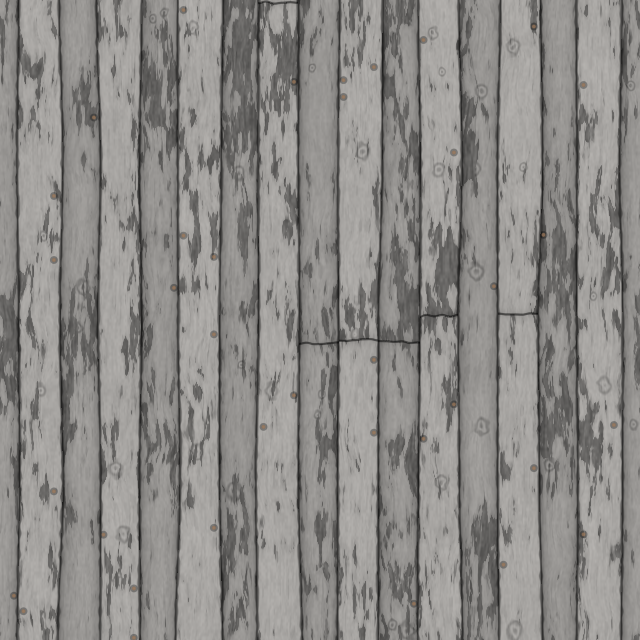
Reproduce this texture procedurally as a WebGL 2 fragment shader.

```glsl
#version 300 es
precision highp float;

uniform vec2 u_resolution;
out vec4 fragColor;

float hash(vec2 p) {
    vec3 q = fract(p.xyx * vec3(0.1031, 0.1030, 0.0973));
    q += dot(q, q.yzx + 33.33);
    return fract((q.x + q.y) * q.z);
}

float noise(vec2 p) {
    vec2 c = floor(p), f = fract(p);
    f = f * f * (3.0 - 2.0 * f);
    return mix(mix(hash(c), hash(c + vec2(1, 0)), f.x),
               mix(hash(c + vec2(0, 1)), hash(c + vec2(1, 1)), f.x), f.y);
}

float fbm(vec2 p) {
    float sum = 0.0, gain = 0.533;
    for (int i = 0; i < 4; i++) {
        sum += gain * noise(p);
        p = p * 2.03 + 17.3;
        gain *= 0.5;
    }
    return sum;
}

// Wavering seam on the left of a board; raised (even) boards are wider
float seamX(float board, float y) {
    float id = mod(board, 16.0);
    float waver = noise(vec2(y * 4.0, id * 7.0 + 3.0)) - 0.5;
    return board + 0.05 * mod(id, 2.0) + 0.13 * waver;
}

// Height of the butt joint; most boards run the full height
float jointY(float id) {
    if (id == 6.0) return 0.996;
    bool jointed = id > 6.5 && id < 12.5 && id != 11.0;
    return jointed ? 0.485 + 0.05 * (hash(vec2(id, 5.0)) - 0.5) : -1.0;
}

void main() {
    vec2 p = gl_FragCoord.xy / u_resolution;

    // Sixteen boards across, alternately raised and recessed
    float x = p.x * 16.0 - 0.458;
    float board = floor(x);
    if (x < seamX(board, p.y)) board -= 1.0;
    else if (x > seamX(board + 1.0, p.y)) board += 1.0;
    float id = mod(board, 16.0);
    float recessed = mod(id, 2.0);
    float left = x - seamX(board, p.y);
    float right = seamX(board + 1.0, p.y) - x;
    float across = x - board;

    // Joint line, with a new piece of wood below it
    float joint = p.y - jointY(id) - 0.004 * (noise(vec2(across * 5.0, id)) - 0.5);
    float piece = id + (joint < 0.0 ? 31.0 : 0.0);
    vec2 local = vec2(across, p.y * 16.0);
    vec2 wood = local + vec2(piece * 13.7, piece * 5.3);

    // Knots push the grain aside; rusty nails sit near the edges
    float knot = 0.0, nail = 0.0, nailRing = 0.0;
    for (int i = 0; i < 5; i++) {
        vec2 key = vec2(id * 3.0 + 1.0, float(i) * 11.0 + 2.0);
        vec2 center = vec2(0.25 + 0.5 * hash(key), 16.0 * hash(key + 40.0));
        vec2 d = local - center;
        float size = 0.08 + 0.09 * hash(key + 70.0);
        float r = length(d * vec2(1.0, 0.8)) / size + 0.5 * (noise(local * 9.0) - 0.5);
        float exists = step(hash(key + 90.0), 0.55);
        wood.x += exists * d.x * 0.5 * exp(-r * r * 0.25);
        knot += exists * (0.5 + 0.5 * cos(r * 6.3)) * smoothstep(1.9, 0.8, r);

        float side = hash(key + 120.0) < 0.5 ? 0.13 : 0.89;
        float gap = length(local - vec2(side, 16.0 * hash(key + 150.0)));
        float nailed = step(hash(key + 180.0), mix(0.65, 0.15, recessed));
        nail += nailed * smoothstep(0.065, 0.03, gap);
        nailRing += nailed * smoothstep(0.05, 0.015, abs(gap - 0.065));
    }
    wood.x += 0.16 * (noise(wood * vec2(1.5, 1.1)) - 0.5);

    // Paint peels in long flakes, gathered into worn patches
    float flakes = fbm(wood * vec2(8.5, 1.9));
    float patches = fbm(wood * vec2(1.3, 0.38) + 50.0) - 0.5;
    float wear = flakes + 0.95 * patches - 0.665 + 0.035 * recessed
               + 0.06 * (hash(vec2(piece, 8.0)) - 0.5);
    float bare = smoothstep(-0.01, 0.07, wear);
    float thin = smoothstep(-0.22, 0.03, wear);
    float grain = noise(wood * vec2(22.0, 3.5)) - 0.5;
    float cracks = smoothstep(0.72, 0.86, noise(wood * vec2(17.0, 2.2) + 9.0));
    float speckle = noise(wood * vec2(25.0, 12.0) + 80.0) - 0.5;

    // Paint and bare wood tones
    float paint = mix(0.665, 0.615, recessed);
    paint += 0.05 * (fbm(wood * vec2(1.0, 0.6) + 20.0) - 0.5);
    paint += 0.045 * grain + 0.035 * speckle - 0.045 * thin;
    paint -= cracks * (0.03 + 0.12 * thin) + 0.13 * min(knot, 1.0);
    float timber = 0.385 + 0.12 * grain + 0.06 * speckle;
    float tone = mix(paint, timber, bare * 0.92);

    // Rounded recessed boards in shade, raised boards with worn rims
    float shade = 0.32 * exp(-left * 8.0) + 0.28 * exp(-right * 9.0);
    tone *= 1.0 - mix(0.06 * exp(-min(left, right) * 16.0), shade, recessed);
    float rim = min(left, right) + 0.05 * (noise(vec2(p.y * 90.0, id)) - 0.5);
    tone *= 1.0 - 0.35 * smoothstep(0.06, 0.01, rim);
    tone *= 1.0 - 0.3 * smoothstep(0.045, 0.0, min(left, right));

    // Joint gap and the soft shadow under it
    tone *= 1.0 - 0.5 * smoothstep(0.0028, 0.0006, abs(joint));
    tone *= 1.0 - 0.12 * exp(-abs(joint) * 160.0);

    vec3 color = tone * vec3(1.0, 0.986, 0.968);
    color *= 1.0 - 0.3 * min(nailRing, 1.0);
    color = mix(color, vec3(0.56, 0.43, 0.32), 0.8 * min(nail, 1.0));
    fragColor = vec4(color, 1.0);
}
```
